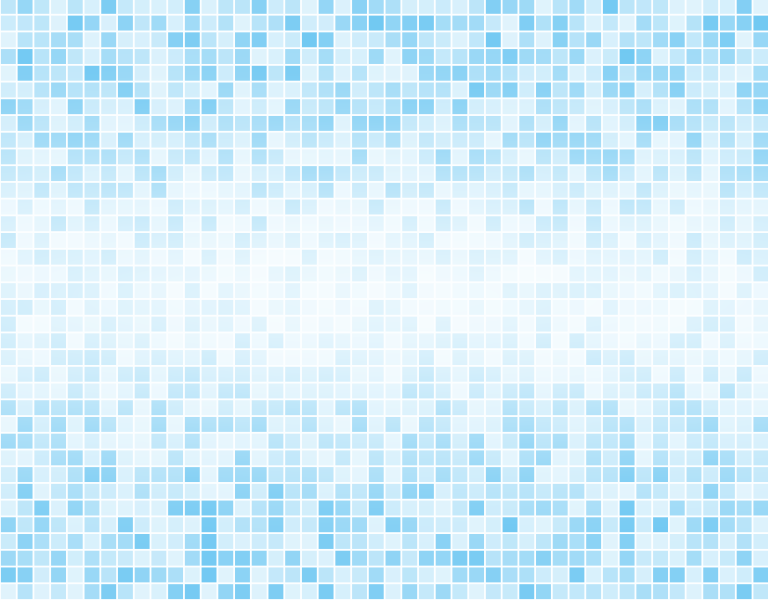
This background is drawn by a Shadertoy shader. Its source:

```glsl
#define ROWS 35.88
#define GROUT_HALF 0.054
#define GLOW_CENTRE vec2(0.5, 0.505)
#define GLOW_SIDE_PULL 0.2
#define GLOW_REACH 0.42
#define TINT_AT_CENTRE 0.2
#define TINT_MIN 0.2
#define TINT_SKEW 1.4
#define WHITE vec3(0.99, 0.997, 1.0)
#define SKY_BLUE vec3(0.44, 0.785, 0.95)

// One random value per tile
float hash(vec2 cell) {
    vec3 p = fract(cell.xyx * vec3(0.1031, 0.1030, 0.0973));
    p += dot(p, p.yzx + 33.33);
    return fract((p.x + p.y) * p.z);
}

// Coverage of the tile face, leaving the grout lines between tiles
float tileMask(vec2 grid, float pixel) {
    vec2 edgeDistance = 0.5 - abs(fract(grid) - 0.5);
    vec2 face = clamp((edgeDistance - GROUT_HALF) / pixel + 0.5, 0.0, 1.0);
    return face.x * face.y;
}

// Strength of blue: faint in the central band, full at top and bottom
float bandTint(vec2 uv) {
    vec2 offset = (uv - GLOW_CENTRE) * vec2(GLOW_SIDE_PULL, 1.0);
    return mix(TINT_AT_CENTRE, 1.0, smoothstep(0.0, GLOW_REACH, length(offset)));
}

void mainImage(out vec4 fragColor, in vec2 fragCoord) {
    vec2 uv = fragCoord / iResolution.xy;
    vec2 grid = fragCoord / iResolution.y * ROWS;
    float pixel = ROWS / iResolution.y;

    // Random tile shade, softened by the pale band
    float shade = mix(TINT_MIN, 1.0, pow(hash(floor(grid)), TINT_SKEW));
    float tint = shade * bandTint(uv) * tileMask(grid, pixel);

    fragColor = vec4(mix(WHITE, SKY_BLUE, tint), 1.0);
}
```
